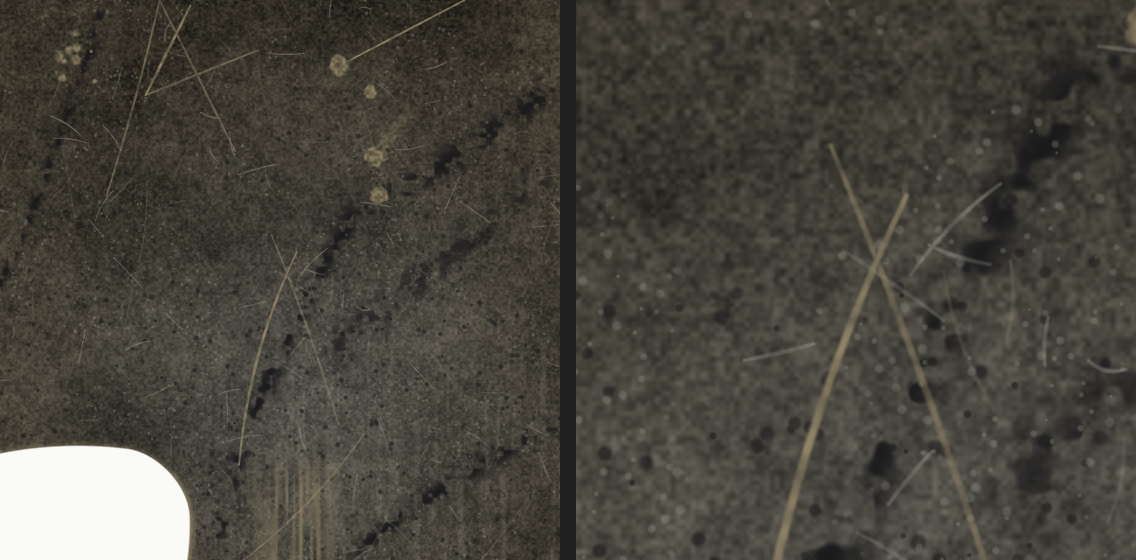
Left, the full canvas; right, a detail of the centre.
Write a three.js fragment shader that draws this texture.

```glsl
// Worn, grimy brown-grey sheet with a bright rounded cut-out at lower left.
// Layered noise gives the mottled grain, cellular dots the pits and chips,
// and bent distance-field strokes the scratches and sooty cracks.
varying vec2 vUv;

float hash(vec2 p) {
  vec3 q = fract(p.xyx * 0.1031);
  q += dot(q, q.yzx + 33.33);
  return fract((q.x + q.y) * q.z);
}

float noise(vec2 p) {
  vec2 i = floor(p), f = fract(p), e = vec2(1.0, 0.0);
  f = f * f * (3.0 - 2.0 * f);
  return mix(mix(hash(i), hash(i + e.xy), f.x),
             mix(hash(i + e.yx), hash(i + e.xx), f.x), f.y);
}

float fbm(vec2 p) {
  float sum = 0.0, amp = 0.53;
  for (int i = 0; i < 4; i++) {
    sum += amp * noise(p);
    p = mat2(1.6, 1.2, -1.2, 1.6) * p + 7.3;
    amp *= 0.5;
  }
  return sum;
}

// Distance to a bent segment in x, position along it in y.
vec2 bentLine(vec2 p, vec2 a, vec2 b, float bend) {
  vec2 ab = b - a;
  float t = clamp(dot(p - a, ab) / dot(ab, ab), 0.0, 1.0);
  vec2 side = normalize(vec2(-ab.y, ab.x));
  return vec2(length(p - a - ab * t - side * bend * 4.0 * t * (1.0 - t)), t);
}

float scratch(vec2 p, vec2 a, vec2 b, float bend, float width) {
  vec2 line = bentLine(p, a, b, bend);
  float w = width * (0.5 + 0.5 * sin(3.14 * line.y));
  return 1.0 - smoothstep(w * 0.3, w + 0.0014, line.x);
}

float crack(vec2 p, vec2 a, vec2 b, float bend, float width) {
  float d = bentLine(p, a, b, bend).x / width;
  return exp(-d * d);
}

// Cellular spots; density is the share of filled cells.
float spots(vec2 p, float density) {
  float sum = 0.0;
  for (int i = 0; i < 9; i++) {
    vec2 c = floor(p) + vec2(mod(float(i), 3.0), i / 3) - 1.0;
    float radius = 0.15 + 0.4 * hash(c + 91.0);
    float d = length(p - c - vec2(hash(c), hash(c + 57.0)));
    sum = max(sum, (1.0 - smoothstep(radius * 0.4, radius, d)) * step(hash(c + 23.0), density));
  }
  return sum;
}

// One random fine scratch per filled cell, spread around a main angle.
float hairs(vec2 p, float scale, float angle, float spread, float density) {
  float sum = 0.0;
  for (int i = 0; i < 9; i++) {
    vec2 c = floor(p * scale) + vec2(mod(float(i), 3.0), i / 3) - 1.0;
    vec2 k = c + scale * 3.0;
    float turn = angle + spread * (hash(k + 5.0) - 0.5);
    vec2 reach = vec2(cos(turn), sin(turn)) * (0.15 + 0.5 * hash(k + 11.0)) / scale;
    vec2 mid = (c + vec2(hash(k), hash(k + 37.0))) / scale;
    float bend = 0.12 * (hash(k + 71.0) - 0.5) / scale;
    float mark = scratch(p, mid - reach, mid + reach, bend, 0.0009);
    sum = max(sum, mark * step(hash(k + 17.0), density) * (0.3 + 0.7 * hash(k + 41.0)));
  }
  return sum;
}

float chip(vec2 p, vec2 center, float radius, float wobble) {
  return 1.0 - smoothstep(0.7, 1.05, length(p - center) / radius + wobble);
}

float cutout(vec2 p) {
  p.y += 0.7 * (p.x - 0.14) * (p.x - 0.14);
  p.x += 1.1 * (p.y - 0.09) * (p.y - 0.09);
  vec2 q = abs(p - vec2(0.05, -0.1)) - vec2(0.19, 0.205);
  return length(max(q, 0.0)) + min(max(q.x, q.y), 0.0) - 0.1;
}

void main() {
  vec2 p = vUv, fromGlow = p - vec2(0.54, 0.28);
  vec3 dryTan = vec3(0.54, 0.49, 0.38), pale = vec3(0.62, 0.61, 0.57), soot = vec3(0.09, 0.09, 0.10);
  float blotch = fbm(p * 5.0), fine = noise(p * 210.0);

  // Mottled ground, greyer and lighter through the lower centre
  float grey = exp(-3.5 * dot(fromGlow, fromGlow));
  float tone = 0.205 + 0.065 * grey + 0.16 * (blotch - 0.5)
    + 0.1 * (fbm(p * 42.0) + fine - 1.0) + 0.08 * (noise(p * 340.0) - 0.5);
  float streaks = noise(p * vec2(190.0, 9.0)) * noise(p * vec2(90.0, 5.0) + 9.0);
  tone += 0.1 * streaks * (1.0 - smoothstep(0.1, 0.65, p.y)) * smoothstep(0.35, 0.55, p.x);
  vec3 color = tone * mix(vec3(1.04, 0.95, 0.75), vec3(1.02, 0.99, 0.9), grey);

  // Speckled sooty cracks and pits
  float band = crack(p, vec2(0.18, 0.97), vec2(0.0, 0.49), 0.008, 0.011);
  band = max(band, crack(p, vec2(1.02, 0.87), vec2(0.63, 0.61), 0.01, 0.025));
  band = max(band, crack(p, vec2(0.63, 0.61), vec2(0.39, 0.05), -0.025, 0.019));
  band = max(band, crack(p, vec2(1.02, 0.26), vec2(0.64, 0.02), -0.01, 0.019));
  band = max(band, 0.7 * crack(p, vec2(0.96, 0.68), vec2(0.6, 0.38), 0.0, 0.03));
  float speck = 0.55 * noise(p * 95.0) + 0.45 * noise(p * 48.0 + 4.0);
  color = mix(color, soot, band * (0.1 + 0.8 * smoothstep(0.44, 0.66, speck)));
  color = mix(color, soot, 0.55 * spots(p * 85.0, 0.13) * smoothstep(0.35, 0.6, blotch));

  // Pale dust, fine wear and a brushed patch
  float wear = 0.45 + 0.55 * noise(p * 120.0);
  color = mix(color, pale, 0.3 * spots(p * 130.0, 0.14) * smoothstep(0.3, 0.65, noise(p * 14.0)));
  color = mix(color, pale, 0.55 * wear * hairs(p, 17.0, 0.5, 3.1, 0.3));
  color = mix(color, dryTan, 0.4 * wear * hairs(p, 7.0, 1.5, 1.3, 0.5));
  float brushed = crack(p, vec2(0.53, -0.1), vec2(0.53, 0.1), 0.0, 0.07);
  color = mix(color, dryTan, 0.75 * brushed * smoothstep(0.3, 0.8, noise(p * vec2(160.0, 6.0))));

  // Long scratches, bold and faint
  float bold = scratch(p, vec2(0.53, 0.55), vec2(0.427, 0.17), -0.018, 0.0028);
  bold = max(bold, scratch(p, vec2(0.34, 0.99), vec2(0.26, 0.83), 0.0, 0.003));
  bold = max(bold, scratch(p, vec2(0.62, 0.89), vec2(0.83, 1.0), 0.0, 0.0018));
  float faint = scratch(p, vec2(0.285, 1.0), vec2(0.19, 0.65), 0.004, 0.002);
  faint = max(faint, scratch(p, vec2(0.285, 1.0), vec2(0.42, 0.73), 0.0, 0.002));
  faint = max(faint, scratch(p, vec2(0.26, 0.83), vec2(0.46, 0.91), 0.0, 0.002));
  faint = max(faint, scratch(p, vec2(0.485, 0.58), vec2(0.605, 0.24), 0.005, 0.002));
  faint = max(faint, scratch(p, vec2(0.65, 0.225), vec2(0.435, 0.0), 0.012, 0.002));
  color = mix(color, dryTan * 1.08, wear * max(bold, 0.65 * faint));

  // Tan chips, one smeared, and a crumbly cluster
  float wobble = 0.9 * (fbm(p * 65.0) - 0.5);
  float chips = chip(p, vec2(0.605, 0.882), 0.021, wobble);
  chips = max(chips, chip(p, vec2(0.66, 0.835), 0.013, wobble));
  chips = max(chips, chip(p, vec2(0.67, 0.72), 0.021, wobble));
  chips = max(chips, chip(p, vec2(0.675, 0.65), 0.018, wobble));
  vec2 tail = bentLine(p, vec2(0.67, 0.72), vec2(0.73, 0.8), 0.0);
  chips = max(chips, (1.0 - smoothstep(0.006, 0.015, tail.x)) * (0.6 - 0.4 * tail.y));
  chips = max(chips, spots(p * 38.0, 0.6) * chip(p, vec2(0.145, 0.885), 0.055, wobble));
  color = mix(color, dryTan * (0.65 + 0.5 * fine), 0.85 * chips);

  // Bright opening with a worn rim
  float edge = cutout(p), rim = exp(-edge * edge * 20000.0);
  color = mix(color, dryTan, rim * (0.35 + 0.4 * smoothstep(0.28, 0.34, p.x)));
  color = mix(color, vec3(0.98, 0.98, 0.97), 1.0 - smoothstep(-0.003, 0.001, edge));
  gl_FragColor = vec4(color, 1.0);
}
```
